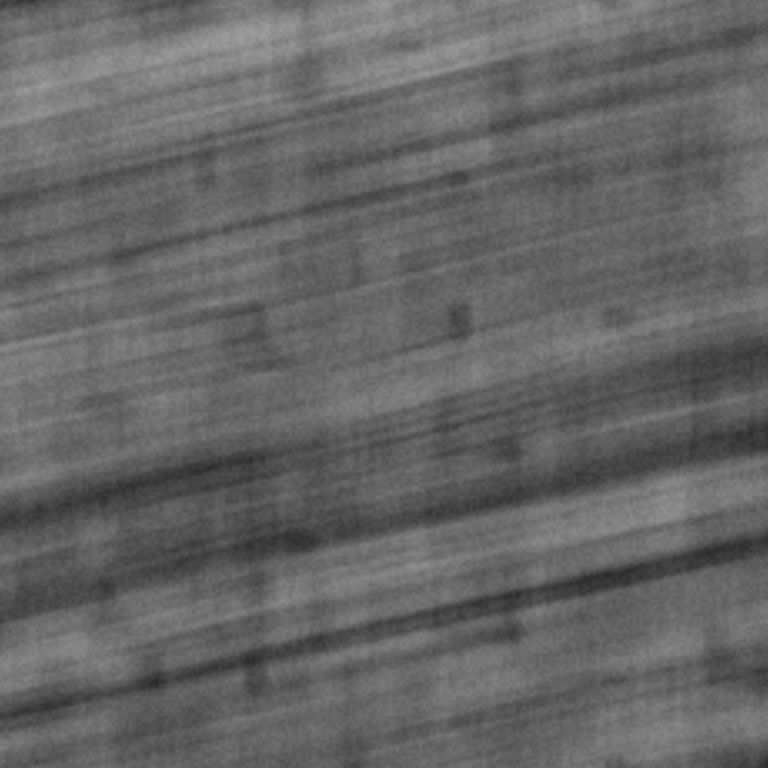
Write a Shadertoy shader that draws this texture.

```glsl
// Grey, softly blurred fibrous surface with slanted folds and fine streaks.
// Broad folds are Gaussian ridges across the slant; stretched value noise
// adds streaks, cloudy blotches, faint upright threads and grain.

const float BASE_GREY = 0.417;
const float SLOPE = 0.225;          // rise of the folds per unit of width
const float WARP = 0.014;           // waviness of the folds
const float COARSE_STREAK = 0.115;
const float FINE_STREAK = 0.085;
const float BLOTCH = 0.115;
const float THREAD = 0.035;
const float GRAIN = 0.055;
const float STAIN = 0.09;

// Folds: centre across the slant, half width, change of brightness
const int FOLD_COUNT = 11;
const vec3 FOLDS[FOLD_COUNT] = vec3[](
    vec3(1.000, 0.022, -0.21), vec3(0.855, 0.090, 0.090),
    vec3(0.735, 0.013, -0.075), vec3(0.682, 0.010, -0.070),
    vec3(0.635, 0.012, -0.050), vec3(0.320, 0.036, -0.115),
    vec3(0.210, 0.030, -0.095), vec3(0.152, 0.022, 0.055),
    vec3(0.065, 0.017, -0.165), vec3(0.025, 0.040, -0.045),
    vec3(-0.220, 0.030, -0.120));

// Integer hash of a lattice cell, 0 to 1
float hash(ivec2 cell) {
    uvec2 q = uvec2(cell) * uvec2(1597u, 3812u);
    uint n = (q.x ^ (q.y + 747u)) * 277803u;
    n = (n ^ (n >> 15)) * 73129u;
    n = (n ^ (n >> 13)) * 91193u;
    return float((n ^ (n >> 16)) & 65535u) / 65535.0;
}

// Smooth value noise, 0 to 1
float noise(vec2 p) {
    ivec2 cell = ivec2(floor(p));
    vec2 f = fract(p);
    f = f * f * (3.0 - 2.0 * f);
    float low = mix(hash(cell), hash(cell + ivec2(1, 0)), f.x);
    float high = mix(hash(cell + ivec2(0, 1)), hash(cell + ivec2(1, 1)), f.x);
    return mix(low, high, f.y);
}

// Noise centred on zero
float signedNoise(vec2 p) {
    return noise(p) - 0.5;
}

// Sum of the broad folds, each fading in and out along its length
float folds(float along, float across) {
    float sum = 0.0;
    for (int i = 0; i < FOLD_COUNT; i++) {
        float d = (across - FOLDS[i].x) / FOLDS[i].y;
        float fade = 0.75 + 0.5 * noise(vec2(along * 4.0, float(i) * 7.0 + 0.5));
        sum += FOLDS[i].z * fade * exp(-d * d);
    }
    return sum;
}

// Thin lines running along the folds
float streaks(float along, float across) {
    float coarse = signedNoise(vec2(along * 1.8, across * 46.0));
    float fine = signedNoise(vec2(along * 3.5 + 31.0, across * 112.0));
    return COARSE_STREAK * coarse + FINE_STREAK * fine;
}

// Cloudy patches and upright threads crossing the folds
float weave(vec2 p) {
    float cloud = 0.55 * signedNoise(p * vec2(9.0, 7.0) + 17.0)
                + 0.65 * signedNoise(p * vec2(24.0, 17.0) + 53.0);
    float thread = signedNoise(p * vec2(95.0, 9.0) + 71.0);
    return BLOTCH * cloud + THREAD * thread;
}

void mainImage(out vec4 fragColor, in vec2 fragCoord) {
    vec2 p = fragCoord / iResolution.y;
    float across = p.y - SLOPE * p.x + WARP * signedNoise(p * vec2(2.5, 4.0));

    float grey = BASE_GREY + folds(p.x, across) + streaks(p.x, across) + weave(p);

    // Sparse dark stains
    grey -= STAIN * smoothstep(0.78, 1.0, noise(p * vec2(15.0, 17.0) + 90.0));

    // Soft two-scale grain
    grey += GRAIN * (signedNoise(p * 230.0) + 0.5 * signedNoise(p * 120.0 + 11.0));

    fragColor = vec4(vec3(clamp(grey, 0.0, 1.0)), 1.0);
}
```
